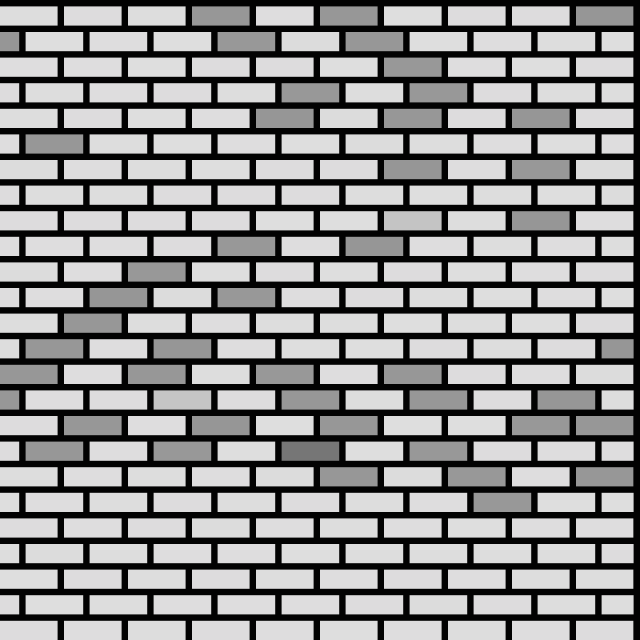
Write a three.js fragment shader that draws this pattern.

```glsl
varying vec2 vUv;

const vec2 PITCH = vec2(0.1, 0.04);
const float JOINT = 0.01;
const float ROW_SHIFT = 0.04;
const vec3 MORTAR = vec3(0.008);
const vec3 PALE = vec3(0.868, 0.866, 0.868);
const vec3 GREY = vec3(0.592);
const vec3 CHARCOAL = vec3(0.46);
const vec3 SILVER = vec3(0.77);

float hash(vec2 p) {
  vec3 q = fract(vec3(p.xyx) * 0.1031);
  q += dot(q, q.yzx + 33.33);
  return fract((q.x + q.y) * q.z);
}

// Coverage of a centred box, one pixel soft on each axis
float boxMask(vec2 p, vec2 halfSize, vec2 pixel) {
  vec2 cover = clamp(0.5 + (halfSize - abs(p)) / pixel, 0.0, 1.0);
  return cover.x * cover.y;
}

// Share of grey bricks at a given height: none at the foot, most just above it
float greyShare(float height) {
  float band = (height - 0.35) / 0.1;
  return step(0.2, height) * (0.16 + 0.25 * exp(-band * band));
}

vec3 brickColour(vec2 cell, float height) {
  // Greys tend to fall on every other brick, loosened by jitter
  float pick = fract(0.46 * cell.x + hash(vec2(cell.y, 71.0))
    + 0.25 * hash(cell + 17.0));
  float tone = hash(cell + 43.0);
  vec3 grey = mix(GREY, CHARCOAL, step(0.95, tone));
  grey = mix(grey, SILVER, step(tone, 0.03));
  vec3 base = mix(PALE, grey, step(pick, greyShare(height)));
  return base + 0.008 * (hash(cell + 89.0) - 0.5);
}

void main() {
  vec2 pixel = max(fwidth(vUv), vec2(1e-5));

  // Running bond: every second row slides sideways
  vec2 p = vUv + 0.5 * JOINT;
  float row = floor(p.y / PITCH.y);
  p.x -= ROW_SHIFT * mod(row, 2.0);
  vec2 cell = vec2(floor(p.x / PITCH.x), row);
  vec2 local = p - (cell + 0.5) * PITCH;

  float mask = boxMask(local, 0.5 * (PITCH - JOINT), pixel);

  // Closing joint along the right side
  mask *= clamp(0.5 + (1.0 - JOINT - vUv.x) / pixel.x, 0.0, 1.0);

  float height = (row + 0.5) * PITCH.y;
  vec3 colour = mix(MORTAR, brickColour(cell + 2.0, height), mask);
  gl_FragColor = vec4(colour, 1.0);
}
```
